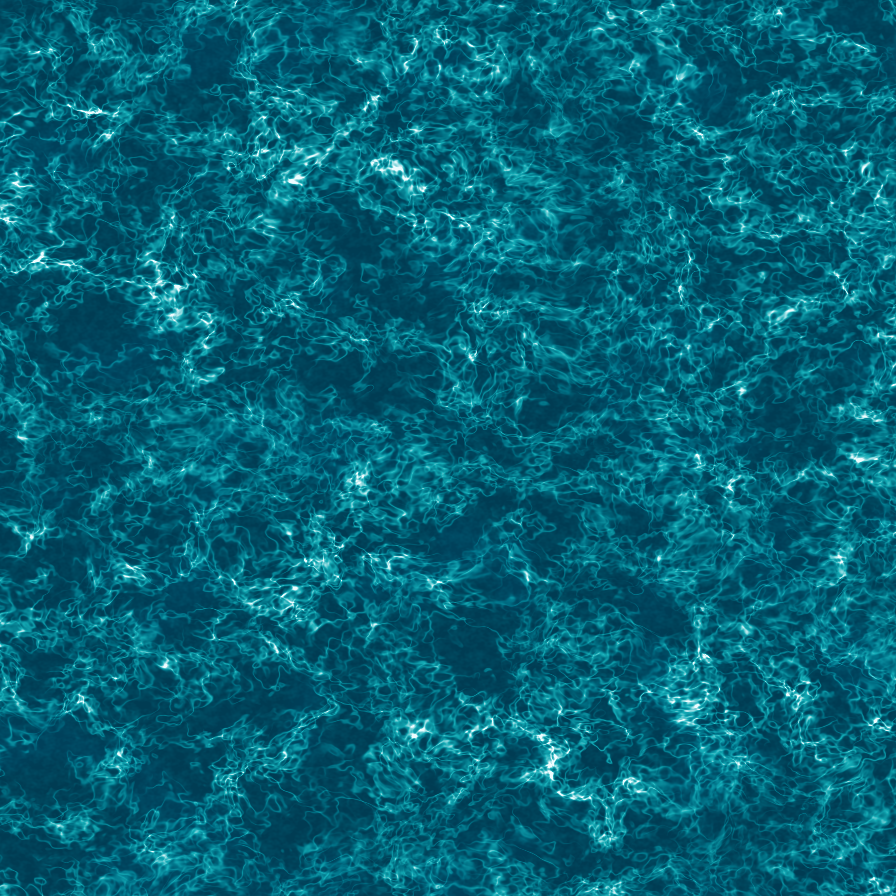
A WebGL 2 fragment shader for this texture:

```glsl
#version 300 es
precision highp float;

uniform vec2 u_resolution;
out vec4 fragColor;

const int STRANDS = 11;
const mat2 OCTAVE_TURN = mat2(1.6, 1.2, -1.2, 1.6);
const mat2 DIAGONAL = mat2(0.731, 0.682, -0.682, 0.731);

vec2 hash22(vec2 p) {
  vec3 h = fract(vec3(p.xyx) * vec3(0.1031, 0.1030, 0.0973));
  h += dot(h, h.yzx + 33.33);
  return fract((h.xx + h.yz) * h.zy) * 2.0 - 1.0;
}

float gradientNoise(vec2 p) {
  vec2 cell = floor(p);
  vec2 f = p - cell;
  vec2 u = f * f * f * (f * (f * 6.0 - 15.0) + 10.0);
  float a = dot(hash22(cell), f);
  float b = dot(hash22(cell + vec2(1, 0)), f - vec2(1, 0));
  float c = dot(hash22(cell + vec2(0, 1)), f - vec2(0, 1));
  float d = dot(hash22(cell + vec2(1, 1)), f - vec2(1, 1));
  return mix(mix(a, b, u.x), mix(c, d, u.x), u.y) * 1.2;
}

float fbm(vec2 p, int octaves, float gain) {
  float sum = 0.0;
  float amplitude = 1.0;
  for (int i = 0; i < octaves; i++) {
    sum += amplitude * gradientNoise(p);
    p = OCTAVE_TURN * p + 11.7;
    amplitude *= gain;
  }
  return sum;
}

// Short wavy wisps that gather where the shared current crosses zero
float wisps(vec2 p, float current) {
  float light = 0.0;
  for (int i = 0; i < STRANDS; i++) {
    float k = float(i);
    vec2 q = p + k * vec2(1.73, 2.91);
    float spread = 0.2 + 0.075 * k;
    float path = current + spread * fbm(q * 14.0, 4, 0.6);
    float width = 0.01 + 0.038 * spread;
    float offset = path / width;
    float broken = smoothstep(-0.3, 0.4, gradientNoise(q * 23.0 + 5.3));
    light += exp(-offset * offset) * broken * mix(1.0, 0.75, k / float(STRANDS));
  }
  return light;
}

vec3 waterRamp(float light) {
  vec3 deep = vec3(0.0, 0.235, 0.325);
  vec3 teal = vec3(0.0, 0.43, 0.51);
  vec3 aqua = vec3(0.08, 0.67, 0.71);
  vec3 foam = vec3(0.93, 0.99, 1.0);
  vec3 color = mix(deep, teal, clamp(light, 0.0, 1.0));
  color = mix(color, aqua, clamp((light - 1.0) / 1.4, 0.0, 1.0));
  return mix(color, foam, clamp((light - 2.4) / 1.8, 0.0, 1.0));
}

void main() {
  vec2 p = gl_FragCoord.xy / min(u_resolution.x, u_resolution.y);
  p.y *= 1.25;

  // Winding currents, mostly along the diagonals
  vec2 warp = vec2(fbm(p * 8.0 + 3.1, 3, 0.5), fbm(p * 8.0 + 47.9, 3, 0.5));
  float current = 0.55 * fbm(DIAGONAL * p * 6.5 + 0.2 * warp + 8.4, 2, 0.5);

  // Uneven brightness and fine mottling of the deep water
  float patches = gradientNoise(p * 5.0 + 61.3);
  float mottle = fbm(p * 60.0 + 23.5, 3, 0.8);
  float light = 1.55 * wisps(p + 0.02 * warp, current);
  light = light * (1.0 + 0.7 * patches) + 0.1 + 0.26 * mottle;

  vec3 color = waterRamp(light);
  float haze = smoothstep(0.0, 0.5, fbm(p * 7.0 + 90.2, 3, 0.5));
  color += vec3(0.0, 0.025, 0.04) * haze * (1.0 - color.g);
  fragColor = vec4(clamp(color, 0.0, 1.0), 1.0);
}
```
